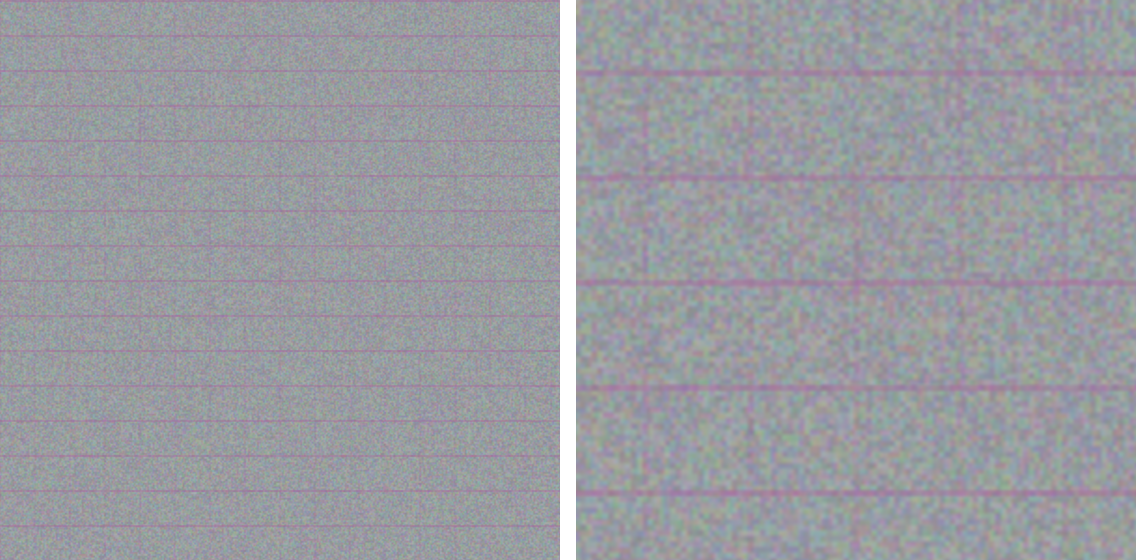
Left: the whole. Right: its middle third, enlarged.
Give the GLSL for this pattern, as a three.js fragment shader.

```glsl
// Grey-blue flecked cloth ruled into a 16 by 16 grid: soft mauve lines across
// and much fainter, uneven lines upright. Each line is a distance to a repeated
// edge; the flecks are value noise drawn separately for each colour channel.

varying vec2 vUv;

const float REPEATS = 16.0;           // cells across and down
const vec3 BASE = vec3(0.598, 0.612, 0.628);
const vec3 LINE = vec3(0.635, 0.480, 0.620);
const vec3 MAUVE_SHIFT = vec3(0.014, -0.036, 0.004);

const float ROW_HALF_WIDTH = 0.0018;
const float ROW_OFFSET = 0.0018;      // line centre below the cell top
const float ROW_STRENGTH = 0.70;
const float COLUMN_HALF_WIDTH = 0.0020;
const float COLUMN_STRENGTH = 0.22;
const float COLUMN_JITTER = 0.0020;
const float EDGE_SOFTNESS = 0.0014;

const float GRAIN_SCALE = 300.0;
const float GRAIN_AMOUNT = 0.068;
const float BLOTCH_SCALE = 22.0;
const float BLOTCH_AMOUNT = 0.20;
const float CLUMP_SCALE = 110.0;
const float CLUMP_AMOUNT = 0.28;
const float THREADS_PER_CELL = 8.0;
const float THREAD_AMOUNT = 0.16;

float hash(vec2 p) {
  vec3 q = fract(vec3(p.xyx) * 0.1031);
  q += dot(q, q.yzx + 33.33);
  return fract((q.x + q.y) * q.z);
}

// Smooth value noise, from -1 to 1.
float noise(vec2 p) {
  vec2 cell = floor(p);
  vec2 f = fract(p);
  f = f * f * (3.0 - 2.0 * f);
  float low = mix(hash(cell), hash(cell + vec2(1.0, 0.0)), f.x);
  float high = mix(hash(cell + vec2(0.0, 1.0)), hash(cell + 1.0), f.x);
  return 2.0 * mix(low, high, f.y) - 1.0;
}

// Soft line at every multiple of one cell.
float repeatedLine(float position, float halfWidth) {
  float d = abs(fract(position * REPEATS + 0.5) - 0.5) / REPEATS;
  return 1.0 - smoothstep(halfWidth - EDGE_SOFTNESS, halfWidth + EDGE_SOFTNESS, d);
}

vec3 grain(vec2 uv) {
  vec2 p = uv * GRAIN_SCALE;
  return GRAIN_AMOUNT * vec3(
    noise(p + 17.3), noise(p + vec2(411.7, 93.1)), noise(p + vec2(71.9, 837.4)));
}

void main() {
  vec2 uv = vUv;

  // Cloth: drifting mauve blotches, small clumps and fine upright threads
  float mauve = BLOTCH_AMOUNT * noise(uv * BLOTCH_SCALE + 5.0)
              + CLUMP_AMOUNT * noise(uv * CLUMP_SCALE + 61.0)
              + THREAD_AMOUNT * cos(6.28318 * uv.x * REPEATS * THREADS_PER_CELL);
  vec3 color = BASE + MAUVE_SHIFT * mauve;

  // Upright lines: each shifted a little and worn differently in every cell
  float column = floor(uv.x * REPEATS + 0.5);
  float row = floor(uv.y * REPEATS);
  float shift = (hash(vec2(column, 7.0)) - 0.5) * COLUMN_JITTER;
  float columnWear = mix(0.5, 1.3, hash(vec2(column, row + 31.0)));
  float upright = repeatedLine(uv.x + shift, COLUMN_HALF_WIDTH);
  color = mix(color, LINE, upright * COLUMN_STRENGTH * columnWear);

  // Lines across: steady, with slight wear along their length
  float rowWear = 1.0 + 0.15 * noise(vec2(uv.x * 90.0, row * 13.0));
  float across = repeatedLine(uv.y + ROW_OFFSET, ROW_HALF_WIDTH);
  color = mix(color, LINE, across * ROW_STRENGTH * rowWear);

  // Coloured flecks, calmer on the lines
  color += grain(uv) * (1.0 - 0.35 * across);

  gl_FragColor = vec4(color, 1.0);
}
```
